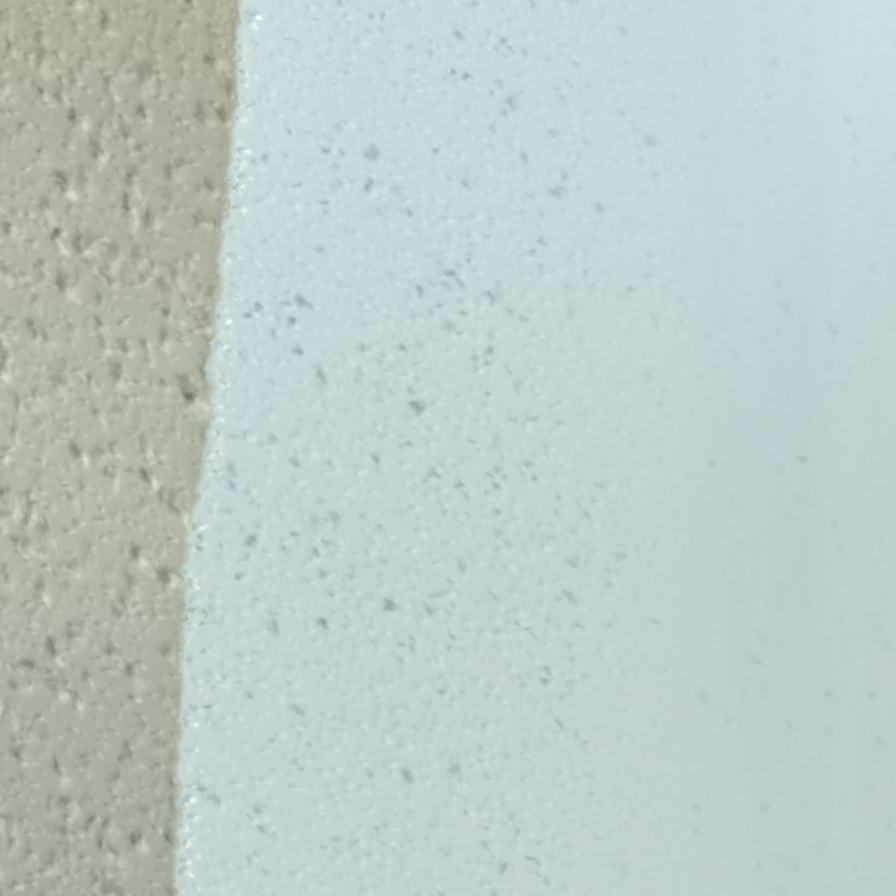
Give the GLSL for this texture, as a three.js fragment shader.

```glsl
// Pale blue-green paint brushed over a rough beige plaster wall.
// Warped cellular pits with analytic side lighting give the relief; a slanted
// ragged border parts the two coats, and layered sines make the brush streaks.
varying vec2 vUv;

vec2 hash2(vec2 p) {
  return fract(sin(vec2(dot(p, vec2(127.1, 311.7)),
                        dot(p, vec2(269.5, 183.3)))) * 4375.85);
}

// Soft waves drifting across each other, about -1 to 1.
float waves(vec2 p) {
  float sum = 0.0, gain = 0.5;
  for (int i = 0; i < 4; i++) {
    sum += gain * sin(p.x + 1.7 * sin(p.y + float(i))) * cos(p.y * 0.8 + sin(p.x * 0.7));
    p = mat2(1.5, 1.1, -1.1, 1.5) * p + 2.3;
    gain *= 0.6;
  }
  return sum;
}

// Scattered torn pits leaning by lean: x = lit and shaded sides, y = depth.
vec2 pits(vec2 p, float amount, float lean) {
  p += 0.32 * vec2(waves(p * 1.9 + 3.0), waves(p * 1.7 + 9.0));
  vec2 cell = floor(p), sum = vec2(0.0);
  for (int j = -1; j <= 1; j++) {
    for (int i = -1; i <= 1; i++) {
      vec2 id = cell + vec2(float(i), float(j));
      vec2 kind = hash2(id + 71.3);
      vec2 d = p - id - hash2(id);
      float tilt = lean + 1.2 * (kind.y - 0.5);
      float c = cos(tilt), s = sin(tilt);
      vec2 q = vec2(c * d.x + s * d.y, c * d.y - s * d.x);
      float size = fract(kind.y * 7.3);
      float pit = exp(-dot(q * q, mix(vec2(13.0, 3.0), vec2(26.0, 9.0), size)));
      pit *= smoothstep(1.0, 0.5, length(d));
      float on = step(kind.x, amount) * (0.4 + kind.y);
      sum += on * pit * vec2(dot(d, vec2(3.4, -2.0)), 1.0);
    }
  }
  return sum;
}

// Beige plaster, slightly warmer at the top and greyer at the bottom.
vec3 plaster(vec2 uv, vec2 coarse, vec2 fine) {
  vec3 color = mix(vec3(0.645, 0.67, 0.625), vec3(0.685, 0.71, 0.655), smoothstep(0.0, 0.45, uv.y));
  color = mix(color, vec3(0.675, 0.68, 0.61), smoothstep(0.55, 1.0, uv.y));
  color += 0.012 * waves(uv * 14.0);
  color += 0.012 * waves(uv * vec2(150.0, 110.0));
  return color + 0.13 * coarse.x + 0.07 * fine.x - 0.025 * (coarse.y - 0.4);
}

// Paint with broad light, brush streaks on the right and specks on the left.
vec3 paint(vec2 uv, vec2 fine, float gap) {
  vec3 color = mix(vec3(0.757, 0.824, 0.822), vec3(0.779, 0.851, 0.857), smoothstep(0.3, 1.0, uv.y));
  color += vec3(0.01, 0.018, 0.022) * exp(-gap * 13.0);
  color -= 0.022 * smoothstep(0.6, 1.0, uv.x) * smoothstep(0.75, 0.1, uv.y);
  color += 0.022 * smoothstep(0.8, 1.0, uv.x) * smoothstep(0.65, 1.0, uv.y);

  float brushed = smoothstep(0.68, 0.86, uv.x);
  float streak = waves(vec2(uv.x * 34.0, uv.y * 2.2)) + 0.4 * waves(vec2(uv.x * 100.0, uv.y * 9.0));
  color += 0.009 * brushed * streak;
  vec2 band = (uv - vec2(0.87, 0.48)) / vec2(0.09, 0.28);
  color -= vec3(0.018, 0.015, 0.013) * exp(-dot(band, band));

  float rough = 1.0 - 0.85 * smoothstep(0.5, 0.82, uv.x);
  float patches = smoothstep(-0.4, 0.4, waves(uv * 15.0 + 4.0));
  vec2 grain = mat2(0.8, 0.6, -0.6, 0.8) * uv;
  color += rough * (0.04 * fine.x + 0.009 * waves(grain * vec2(75.0, 150.0)));
  vec2 small = pits(uv * 72.0 + 17.0, 0.25, 0.85);
  vec2 large = pits(uv * 52.0 + 5.0, 0.06, 0.6);
  color -= rough * mix(0.2, 1.0, patches) * (vec3(0.08, 0.07, 0.07) * small.y - 0.075 * small.x);
  color -= (0.2 + 0.8 * rough) * (vec3(0.1, 0.088, 0.088) * large.y - 0.06 * large.x);
  return color;
}

void main() {
  vec2 uv = vUv;
  vec2 coarse = pits(uv * vec2(42.0, 35.0), 0.65, 0.3);
  vec2 fine = pits(uv * 80.0 + 31.0, 0.7, 0.8);

  // Slanted border, stepping inwards just below mid height.
  float border = 0.195 + 0.03 * uv.y + 0.022 * smoothstep(0.38, 0.52, uv.y)
               + 0.02 * smoothstep(0.5, 1.0, uv.y);
  border += 0.005 * waves(vec2(2.0, uv.y * 70.0)) + 0.008 * fine.x + 0.006 * coarse.x;
  float gap = uv.x - border;

  vec3 wall = plaster(uv, coarse, fine);
  wall -= vec3(0.012, 0.016, 0.024) * smoothstep(-0.03, 0.0, gap);
  vec3 coat = paint(uv, fine, max(gap, 0.0));

  // Creamy chips and small shadows where the paint overlaps the plaster.
  float rim = exp(-pow((gap - 0.008) / 0.013, 2.0));
  coat += rim * (vec3(0.012, 0.004, -0.018) + 0.07 * fine.x + 0.04 * coarse.x);

  vec3 color = mix(wall, coat, smoothstep(-0.005, 0.006, gap));
  gl_FragColor = vec4(color, 1.0);
}
```
